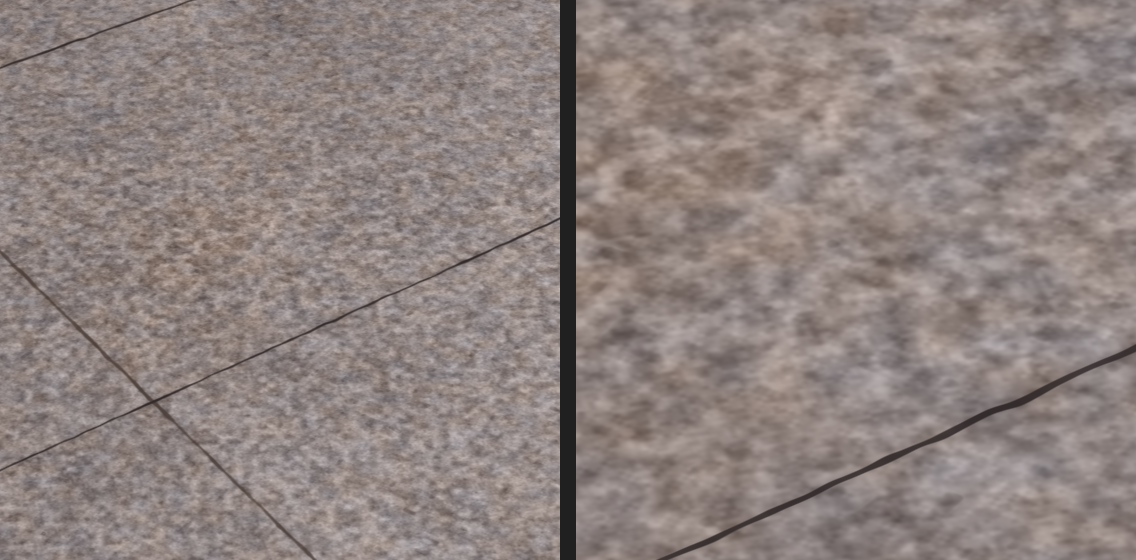
Left, the full canvas; right, a detail of the centre.
A WebGL 1 fragment shader for this texture:

```glsl
precision highp float;

uniform vec2 u_resolution;

const vec3 STONE = vec3(0.571, 0.528, 0.520);
const vec3 ROW_JOINT = vec3(0.19, 0.16, 0.16);
const vec3 CROSS_JOINT = vec3(0.29, 0.24, 0.22);
const vec3 WARM_TINT = vec3(0.020, 0.0, -0.022);
const vec2 GRAIN_SCALE = vec2(76.0, 112.0);
const float GRAIN_CONTRAST = 0.40;
const float PATCH_CONTRAST = 0.085;
const float SLAB_VARIATION = 0.016;
const float ROW_HALF_WIDTH = 0.0017;
const float CROSS_HALF_WIDTH = 0.0023;
const float JOINT_WOBBLE = 0.0022;
const float COLUMN_SPACING = 1.6;
const float FORESHORTENING = 0.2;

float hash(vec2 p) {
  vec3 q = fract(vec3(p.xyx) * 0.1031);
  q += dot(q, q.yzx + 33.33);
  return fract((q.x + q.y) * q.z);
}

// Value noise centred on zero
float noise(vec2 p) {
  vec2 cell = floor(p);
  vec2 f = fract(p);
  f = f * f * (3.0 - 2.0 * f);
  float low = mix(hash(cell), hash(cell + vec2(1.0, 0.0)), f.x);
  float high = mix(hash(cell + vec2(0.0, 1.0)), hash(cell + 1.0), f.x);
  return mix(low, high, f.y) - 0.5;
}

vec2 turn(vec2 p) {
  return vec2(0.8 * p.x - 0.6 * p.y, 0.6 * p.x + 0.8 * p.y);
}

float layeredNoise(vec2 p) {
  float sum = 0.0;
  float weight = 0.5;
  for (int i = 0; i < 3; i++) {
    sum += weight * noise(p);
    p = turn(p) * 1.9 + 37.0;
    weight *= 0.62;
  }
  return sum;
}

// Paving coordinates: joints lie on whole numbers of column and row
vec2 slabCoord(vec2 p) {
  float column = (p.y - 0.551 + 0.98 * p.x) / COLUMN_SPACING;
  float row = (p.y - 0.160 - 0.449 * p.x) / (0.719 - 0.098 * p.x);
  row *= (1.0 - FORESHORTENING) / (1.0 - FORESHORTENING * row);
  return vec2(column, row);
}

// Canvas distances to the nearest cross joint and row joint
vec2 jointDistance(vec2 p) {
  const float STEP = 0.002;
  vec2 here = slabCoord(p);
  vec2 dx = (slabCoord(p + vec2(STEP, 0.0)) - here) / STEP;
  vec2 dy = (slabCoord(p + vec2(0.0, STEP)) - here) / STEP;
  return abs(fract(here + 0.5) - 0.5) / sqrt(dx * dx + dy * dy);
}

float softSpot(vec2 p, vec2 centre, vec2 radius) {
  vec2 d = turn(p - centre) / radius;
  return exp(-dot(d, d));
}

void main() {
  vec2 p = gl_FragCoord.xy / u_resolution;
  float pixel = 1.0 / min(u_resolution.x, u_resolution.y);

  // Granite grain, finer with distance
  vec2 ground = vec2(p.x - 0.5, p.y) / (1.18 - 0.28 * p.y) + 2.0;
  vec2 grainCoord = ground * GRAIN_SCALE;
  float tone = GRAIN_CONTRAST * layeredNoise(grainCoord);
  tone *= mix(1.0, 0.8, smoothstep(0.6, 1.0, p.y));
  tone -= 0.07 * smoothstep(0.32, 0.46, noise(turn(grainCoord) * 0.8 + 91.0));

  // Broad wear and shade
  tone += PATCH_CONTRAST * layeredNoise(ground * vec2(5.0, 6.5) + 11.0);
  tone += SLAB_VARIATION * (hash(floor(slabCoord(p)) + 20.0) - 0.5);
  tone += 0.022 * (p.x - 0.5);
  tone -= 0.035 * softSpot(p, vec2(0.56, 0.90), vec2(0.22, 0.16));
  tone -= 0.025 * softSpot(p, vec2(0.20, 0.55), vec2(0.22, 0.18));

  // Mineral hue and warm staining
  float warmth = 1.6 * noise(grainCoord * 0.45 + 53.0);
  warmth += 0.9 * softSpot(p, vec2(0.36, 0.55), vec2(0.12, 0.25));
  vec3 color = STONE + tone + WARM_TINT * warmth;

  // Uneven joints with worn edges
  vec2 wobble = JOINT_WOBBLE * vec2(noise(p * 38.0 + 7.0), noise(p * 45.0 + 70.0));
  vec2 joint = jointDistance(p + wobble);
  float wear = noise(p * 24.0 + 5.0);
  float chips = noise(p * 85.0 + 140.0);
  float rowWidth = ROW_HALF_WIDTH * (1.0 + 0.5 * wear + 0.5 * chips);
  float crossWidth = CROSS_HALF_WIDTH * (1.0 + 0.8 * wear + 0.9 * chips);
  float rowMask = 1.0 - smoothstep(rowWidth - pixel, rowWidth + pixel, joint.y);
  float crossMask = 1.0 - smoothstep(crossWidth - pixel, crossWidth + 1.5 * pixel, joint.x);
  color -= 0.045 * exp(-joint.y / 0.004);
  color -= vec3(0.055, 0.062, 0.070) * exp(-joint.x / 0.006);
  color = mix(color, CROSS_JOINT, crossMask * (0.76 + 0.35 * wear));
  color = mix(color, ROW_JOINT, rowMask * (0.88 + 0.22 * wear));

  gl_FragColor = vec4(clamp(color, 0.0, 1.0), 1.0);
}
```
